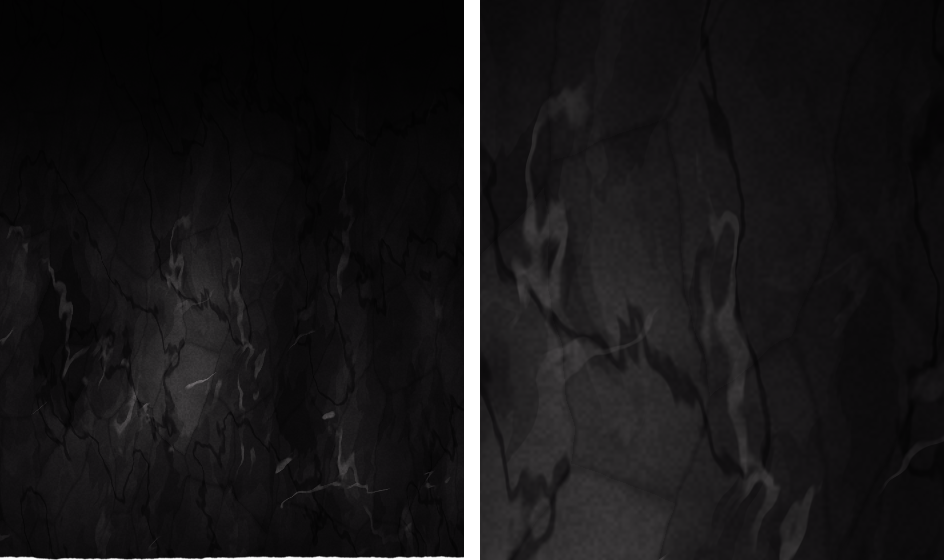
Left: the whole. Right: its middle third, enlarged.
Give the GLSL for this texture, as a Shadertoy shader.

```glsl
// A dark painted rock wall: tall slanted brush patches and angular facets from
// thresholded, stretched noise, with broken pale ledges and dark cracks.
// Light pools in the lower half, the top sinks to black, the foot is torn paper.

const vec3 SHADOW_TINT = vec3(1.0, 0.91, 1.0);
const vec3 STONE_TINT = vec3(1.0, 0.96, 0.98);
const vec3 PAPER = vec3(0.98);

float hash(vec2 p) {
    vec3 q = fract(vec3(p.xyx) * 0.1031);
    q += dot(q, q.yzx + 33.33);
    return fract((q.x + q.y) * q.z);
}

float noise(vec2 p) {
    vec2 i = floor(p), f = fract(p);
    f = f * f * (3.0 - 2.0 * f);
    return mix(mix(hash(i), hash(i + vec2(1, 0)), f.x),
               mix(hash(i + vec2(0, 1)), hash(i + vec2(1, 1)), f.x), f.y);
}

vec2 rotate(vec2 p, float angle) {
    float c = cos(angle), s = sin(angle);
    return vec2(c * p.x - s * p.y, s * p.x + c * p.y);
}

float fbm(vec2 p) {
    float sum = 0.0, weight = 0.5;
    for (int i = 0; i < 5; i++) {
        sum += weight * noise(p);
        p = rotate(p, 0.5) * 2.03 + 17.0;
        weight *= 0.5;
    }
    return sum / 0.97;
}

// Soft elliptical pool of light
float glow(vec2 p, vec2 centre, vec2 size) {
    vec2 d = (p - centre) / size;
    return exp(-dot(d, d));
}

// Thin strip along the contour where a noise value crosses level
float strip(float value, float level, float width) {
    return smoothstep(level - 0.008, level + 0.004, value)
         * (1.0 - smoothstep(level + width * 0.5, level + width, value));
}

// Voronoi facets: x = random tone of the cell, y = distance to its border
vec2 facets(vec2 p) {
    vec2 cell = floor(p);
    float near = 9.0, second = 9.0, tone = 0.0;
    for (int y = -1; y <= 1; y++)
    for (int x = -1; x <= 1; x++) {
        vec2 id = cell + vec2(x, y);
        vec2 site = id + vec2(hash(id), hash(id + 51.7));
        float d = length(site - p);
        if (d < near) { second = near; near = d; tone = hash(id + 9.3); }
        else second = min(second, d);
    }
    return vec2(tone, second - near);
}

// Overlapping upright brush patches, each layer finer and differently slanted
float brushPatches(vec2 p) {
    float sum = 0.0;
    for (int i = 0; i < 4; i++) {
        float k = float(i);
        float slant = 0.65 * (hash(vec2(k, 4.0)) - 0.5);
        vec2 q = rotate(p, slant) * vec2(9.0, 2.6) * (1.0 + 0.55 * k) + 31.0 * k;
        float n = fbm(q);
        sum += smoothstep(0.515, 0.54, n) * (0.55 + 0.9 * noise(q * 1.7 + 5.0));
    }
    return sum;
}

// Short pale ledges along slanted contours, broken up by a patchy mask
float ledges(vec2 p, float angle, vec2 stretch, float seed) {
    float n = fbm(rotate(p, angle) * stretch + seed);
    float width = 0.015 + 0.05 * noise(p * 17.0 + seed);
    float mask = smoothstep(0.55, 0.63, fbm(p * vec2(11.0, 8.0) + seed * 2.0));
    return strip(n, 0.5, width) * mask;
}

float lightPools(vec2 p) {
    return 0.32 + 0.9 * glow(p, vec2(0.35, 0.40), vec2(0.09, 0.26))
                + 0.55 * glow(p, vec2(0.58, 0.22), vec2(0.17, 0.16))
                + 0.5 * glow(p, vec2(0.08, 0.53), vec2(0.10, 0.13))
                + 0.5 * glow(p, vec2(0.19, 0.24), vec2(0.17, 0.18))
                + 0.3 * glow(p, vec2(0.60, 0.58), vec2(0.035, 0.17));
}

void mainImage(out vec4 fragColor, in vec2 fragCoord) {
    vec2 p = fragCoord / iResolution.y;
    float pixel = 1.0 / iResolution.y;
    vec2 warp = vec2(fbm(p * 7.0), fbm(p * 7.0 + 40.0)) - 0.5;
    vec2 w = p + 0.05 * warp;

    // Overall falloff of light
    float rise = 1.0 - smoothstep(0.42, 0.97, p.y);
    float low = 1.0 - smoothstep(0.30, 0.58, p.y);
    float light = lightPools(w) * rise * smoothstep(-0.12, 0.16, p.y);

    // Stone body
    vec2 facet = facets(rotate(w, 0.15) * vec2(13.0, 5.0));
    float tone = 0.012 + 0.026 * rise;
    tone += 0.026 * light * brushPatches(w);
    tone += 0.045 * light * facet.x * facet.x;

    // Dark cracks and pale broken edges
    float crackNoise = fbm(rotate(w, -0.2) * vec2(12.0, 4.0) + 70.0);
    float crack = 1.0 - smoothstep(0.004, 0.022, abs(crackNoise - 0.5));
    float seam = 1.0 - smoothstep(0.0, 0.07, facet.y);
    tone *= 1.0 - 0.45 * crack - 0.2 * seam;
    float edges = low * ledges(w, -0.65, vec2(4.0, 11.0), 12.0)
                + 0.6 * ledges(w, 0.12, vec2(10.0, 3.0), 83.0);
    tone += 0.2 * edges * min(light, 0.9) * (0.5 + noise(p * 60.0));

    // Mottling and fine grain
    tone *= 0.85 + 0.3 * fbm(p * 45.0);
    tone *= 0.9 + 0.2 * noise(p * 420.0);
    vec3 color = tone * mix(SHADOW_TINT, STONE_TINT, smoothstep(0.05, 0.16, tone));

    // Torn paper strip along the foot
    float tear = 0.001 + 0.006 * noise(vec2(p.x * 9.0, 3.0))
               + 0.005 * (fbm(vec2(p.x * 70.0, 8.0)) - 0.5);
    color = mix(PAPER, color, smoothstep(tear - pixel, tear + pixel, p.y));
    fragColor = vec4(color, 1.0);
}
```
